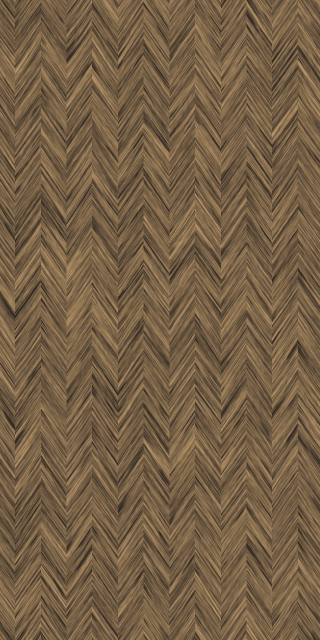
This texture is drawn by a Shadertoy shader. Its source:

```glsl
// Chevron wood veneer: narrow columns of slanted, streaky brown strips.

const float PERIOD = 0.1607;     // peak-to-peak distance, canvas widths
const float FIRST_PEAK = 0.1275; // x of the leftmost full peak
const float SLOPE = 1.45;        // rise of the strips per unit of x
const vec3 DARK_WOOD = vec3(0.205, 0.170, 0.142);
const vec3 LIGHT_WOOD = vec3(0.720, 0.582, 0.404);

float hash(vec3 p) {
    p = fract(p * vec3(0.1031, 0.1030, 0.0973));
    p += dot(p, p.zyx + 33.33);
    return fract((p.x + p.y) * p.z);
}

// Value noise around zero: crisp steps across the strips (x), soft along (y).
float strips(vec2 p, float seed) {
    vec2 cell = floor(p);
    vec2 f = fract(p);
    float across = smoothstep(0.28, 0.72, f.x);
    float along = smoothstep(0.0, 1.0, f.y);
    float a = hash(vec3(cell, seed));
    float b = hash(vec3(cell + vec2(1.0, 0.0), seed));
    float c = hash(vec3(cell + vec2(0.0, 1.0), seed));
    float d = hash(vec3(cell + vec2(1.0, 1.0), seed));
    return mix(mix(a, b, across), mix(c, d, across), along) - 0.5;
}

vec3 veneer(vec2 p) {
    // Half-period columns; strips fall away from every peak.
    float u = (p.x - FIRST_PEAK) / (0.5 * PERIOD);
    float column = floor(u);
    float along = fract(u);
    float fromPeak = abs(u - 2.0 * floor(0.5 * u + 0.5));
    float v = p.y + SLOPE * 0.5 * PERIOD * fromPeak;

    // Strips bend a little, so the streaks taper.
    float seed = column + 40.0;
    float bend = strips(vec2(v * 7.0, along), seed + 200.0);
    float bent = v + 0.014 * bend * (along - 0.5);

    // Bands that run on through the seams.
    float tone = 0.525;
    tone += 0.12 * strips(vec2(v * 38.0, u * 0.5), 7.0);
    tone += 0.24 * strips(vec2(v * 88.0, u * 0.5 + 0.25), 11.0);

    // Long strips of each column, from wide to hair-thin.
    tone += 0.24 * strips(vec2(bent * 64.0, along * 0.6), seed);
    tone += 0.36 * strips(vec2(bent * 125.0, along * 0.8), seed + 50.0);
    tone += 0.46 * strips(vec2(bent * 205.0, along * 1.4), seed + 100.0);

    // Thin dark streaks and short pores.
    float streak = strips(vec2(bent * 105.0, along * 1.3), seed + 150.0);
    tone -= 0.34 * smoothstep(0.27, 0.42, streak);
    tone += 0.24 * strips(vec2(bent * 250.0, along * 11.0), seed + 250.0);
    return mix(DARK_WOOD, LIGHT_WOOD, clamp(tone, 0.0, 1.0));
}

void mainImage(out vec4 fragColor, in vec2 fragCoord) {
    // Four samples per pixel smooth the seams and strip edges.
    vec3 sum = vec3(0.0);
    for (int i = 0; i < 4; i++) {
        vec2 offset = vec2(float(i % 2), float(i / 2)) * 0.5 - 0.25;
        sum += veneer((fragCoord + offset) / iResolution.x);
    }
    fragColor = vec4(sum * 0.25, 1.0);
}
```
